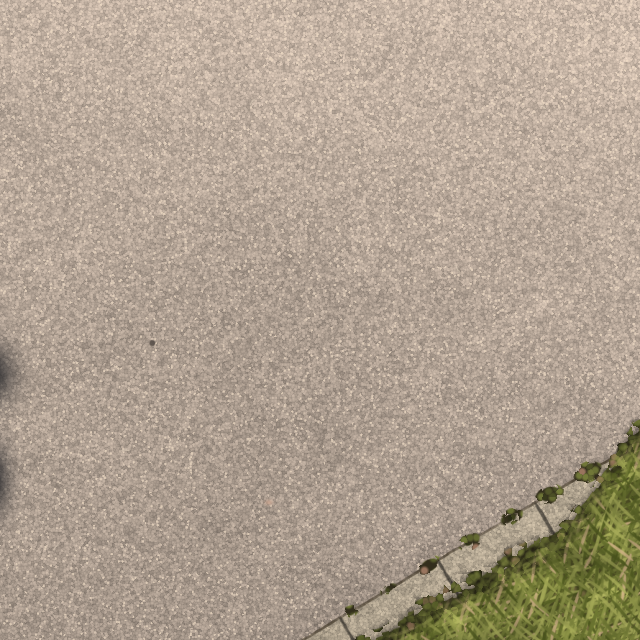
Write a Shadertoy shader that draws this texture.

```glsl
// Sunlit grainy asphalt with a diagonal stone kerb and a grassy verge at the lower right.
#define GRAIN_SCALE 250.0
#define GRAIN_CONTRAST 0.17
#define ROAD_TINT vec3(1.0, 0.912, 0.834)
#define KERB_START vec2(0.473, 0.0)
#define KERB_DIR vec2(0.861, 0.508)
#define KERB_WIDTH 0.050
#define JOINT_SPACING 0.177
#define WEED_SPACING 0.072
#define LEAF_SCALE 85.0
#define BLADE_LAYERS 9
#define BLADE_CELL vec2(0.050, 0.011)

float hash(vec2 p) {
    vec3 q = fract(p.xyx * 0.1031);
    q += dot(q, q.yzx + 33.33);
    return fract((q.x + q.y) * q.z);
}

// Cellular noise: x = distance to the nearest point, y = its random id.
vec2 cells(vec2 p) {
    vec2 base = floor(p), best = vec2(9.0, 0.0);
    for (int j = -1; j <= 1; j++)
    for (int i = -1; i <= 1; i++) {
        vec2 c = base + vec2(i, j);
        vec2 point = c + vec2(hash(c + 7.3), hash(c + 51.7));
        float dist = length(p - point);
        if (dist < best.x) best = vec2(dist, hash(c + 23.1));
    }
    return best;
}

// Layered sines for broad mottling, roughly -1 to 1.
float mottle(vec2 p) {
    float sum = 0.0, amp = 0.5;
    for (int i = 0; i < 4; i++) {
        sum += amp * sin(p.x + 1.7 * sin(p.y)) * cos(p.y - 1.3 * sin(p.x * 0.7));
        p = mat2(1.2, 1.5, -1.5, 1.2) * p + 2.3;
        amp *= 0.6;
    }
    return sum;
}

float blob(vec2 p, vec2 center, vec2 radius) {
    vec2 q = (p - center) / radius;
    return exp(-dot(q, q));
}

// One curved, tapered blade per stretched cell: x = coverage, y = random id.
vec2 blades(vec2 p, float angle, float seed, float px) {
    float c = cos(angle), s = sin(angle);
    p = mat2(c, -s, s, c) * p;
    p.y += 0.003 * sin(p.x * 45.0 + seed);
    p.x += 0.05 * hash(vec2(floor(p.y / BLADE_CELL.y), seed));
    vec2 id = floor(p / BLADE_CELL);
    vec2 q = (fract(p / BLADE_CELL) - 0.5) * BLADE_CELL;
    float rnd = hash(id + seed * 13.7);
    float along = clamp(q.x / BLADE_CELL.x + 0.5, 0.0, 1.0);
    float halfWidth = 0.0026 * sqrt(4.0 * along * (1.0 - along));
    float off = abs(q.y - (rnd - 0.5) * 0.005) - halfWidth;
    return vec2(smoothstep(px, -px, off) * step(0.35, rnd), hash(id + seed + 91.0));
}

vec3 leafColor(float id) {
    vec3 col = mix(vec3(0.16, 0.16, 0.08), vec3(0.50, 0.53, 0.25), id);
    return mix(col, vec3(0.60, 0.46, 0.37), step(0.91, id));
}

void mainImage(out vec4 fragColor, in vec2 fragCoord) {
    vec2 uv = fragCoord / iResolution.xy;
    float px = 1.0 / iResolution.y;
    vec2 rel = uv - KERB_START;
    float along = dot(rel, KERB_DIR);
    float side = dot(rel, vec2(-KERB_DIR.y, KERB_DIR.x)) + 0.0015 * mottle(uv * 40.0);

    // Asphalt: broad light, worn streaks and mineral grain
    float tone = 0.65 + 0.105 * uv.y + 0.05 * uv.x * uv.y;
    tone -= 0.035 * blob(uv, vec2(0.48, 0.48), vec2(0.34, 0.22));
    tone += 0.030 * blob(uv, vec2(0.03, 0.34), vec2(0.10, 0.04));
    tone += 0.030 * blob(vec2(along, side), vec2(0.52, 0.26), vec2(0.17, 0.014));
    tone -= 0.040 * exp(-abs(side) / 0.025);
    tone += 0.022 * mottle(uv * 7.0) + 0.012 * mottle(uv * 27.0 + 4.0);
    vec2 grain = cells(uv * GRAIN_SCALE);
    vec2 coarse = cells(uv * GRAIN_SCALE * 0.5 + 31.0);
    float texture1 = (grain.y - 0.5) - 0.7 * (grain.x - 0.42) + 0.3 * (coarse.y - 0.5);
    float speck = smoothstep(0.90, 0.97, grain.y) * smoothstep(0.6, 0.2, grain.x);
    vec3 col = ROAD_TINT * (tone + GRAIN_CONTRAST * texture1);
    col = mix(col, vec3(0.93, 0.86, 0.76), 0.55 * speck);

    // Scattered pale slivers, one pebble and one fallen leaf
    vec2 cell = floor(uv * 9.0);
    float turn = 6.283 * hash(cell + 3.0);
    vec2 q = (fract(uv * 9.0) - 0.2 - 0.6 * vec2(hash(cell), hash(cell + 8.0))) / 9.0;
    q = mat2(cos(turn), sin(turn), -sin(turn), cos(turn)) * q;
    float sliver = length(vec2(max(abs(q.x) - 0.005, 0.0), q.y + 30.0 * q.x * q.x));
    col = mix(col, vec3(0.88, 0.82, 0.74),
              0.7 * smoothstep(0.0008 + px, 0.0008 - px, sliver) * step(0.82, hash(cell + 17.0)));
    col = mix(col, vec3(0.30, 0.27, 0.25), 0.8 * smoothstep(0.006, 0.003, length(uv - vec2(0.238, 0.464))));
    col = mix(col, vec3(0.80, 0.64, 0.55), 0.7 * blob(uv, vec2(0.420, 0.215), vec2(0.006, 0.004)));

    // Soft shadows entering from the left
    float shade = blob(uv, vec2(-0.012, 0.415), vec2(0.034, 0.045))
                + blob(uv, vec2(-0.012, 0.250), vec2(0.028, 0.055));
    col = mix(col, vec3(0.17, 0.17, 0.18), 0.88 * min(shade, 1.0));

    // Kerb stones with joints and an open seam
    vec3 stone = vec3(0.69, 0.64, 0.56) * (1.0 + 0.22 * texture1 + 0.09 * mottle(uv * 45.0));
    float joint = abs(fract((along - 0.068) / JOINT_SPACING + 0.5) - 0.5) * JOINT_SPACING;
    joint += 0.0012 * mottle(uv * 90.0);
    stone *= 1.0 - 0.5 * smoothstep(0.0025 + px, 0.0008, joint);
    col = mix(col, stone, smoothstep(px, -px, side));
    float seam = smoothstep(0.0032, 0.0008, abs(side)) * (0.6 + 0.4 * mottle(uv * 60.0));
    col = mix(col, vec3(0.27, 0.23, 0.17), clamp(seam, 0.0, 0.85));

    // Weed tufts rooted in the seam
    vec2 leaf = cells(uv * LEAF_SCALE);
    float leafShape = smoothstep(0.75, 0.25, leaf.x);
    float slot = (fract((along - 0.158) / WEED_SPACING + 0.5) - 0.5) * WEED_SPACING;
    float tuft = 0.005 + 0.015 * along - length(vec2(slot * 0.6, side)) + 0.010 * (leaf.y - 0.5);
    tuft = smoothstep(-0.001, 0.002, tuft) * step(0.08, along);
    col = mix(col, mix(vec3(0.20, 0.18, 0.11), leafColor(leaf.y), leafShape), tuft);

    // Verge: dark leafy rim, then crossing grass blades
    float kerbWidth = KERB_WIDTH - 0.070 * smoothstep(0.88, 1.0, uv.x);
    float depth = -side - kerbWidth + 0.022 * (leaf.y - 0.5) + 0.007 * mottle(uv * 35.0);
    vec3 verge = mix(vec3(0.15, 0.14, 0.08), leafColor(leaf.y), leafShape * 0.85);
    float lush = smoothstep(0.005, 0.055, depth);
    verge = mix(verge, vec3(0.36, 0.37, 0.16), 0.6 * lush);
    for (int i = 0; i < BLADE_LAYERS; i++) {
        float k = float(i);
        vec2 blade = blades(uv, 0.25 + 2.4 * hash(vec2(k, 5.0)), k * 3.7 + 1.0, px);
        vec3 green = mix(vec3(0.27, 0.31, 0.10), vec3(0.66, 0.67, 0.36), blade.y);
        green = mix(green, vec3(0.72, 0.62, 0.46), step(0.93, blade.y));
        verge = mix(verge, green, blade.x * (0.15 + 0.7 * lush));
    }
    verge *= 1.0 + 0.22 * mottle(uv * 30.0 + 9.0);
    col *= 1.0 - 0.35 * smoothstep(-0.012, 0.002, depth);
    col = mix(col, verge, smoothstep(-0.0015, 0.0015, depth));

    fragColor = vec4(clamp(col, 0.0, 1.0), 1.0);
}
```
